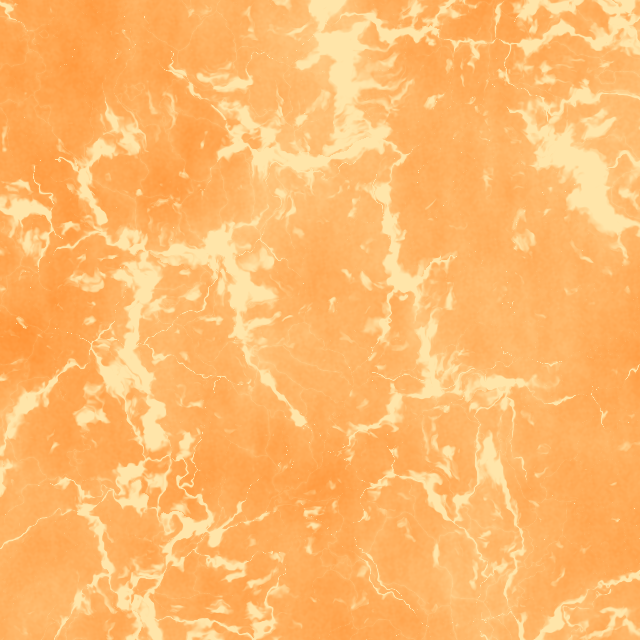
Give the GLSL for this texture, as a Shadertoy shader.

```glsl
const vec3 DEEP_ORANGE = vec3(1.0, 0.58, 0.215);
const vec3 PALE_CREAM = vec3(1.0, 0.91, 0.68);
const float BASE_TONE = 0.27;
const float VEIN_TONE = 0.96;
const float MAIN_CELLS = 3.1;     // cells across the canvas
const float FINE_CELLS = 6.5;
const float HAIR_CELLS = 12.0;
const float MAIN_WIDTH = 0.017;   // in canvas units
const float FINE_WIDTH = 0.0048;
const float HAIR_WIDTH = 0.0022;
const float WARP = 0.24;
const float GRAIN_SCALE = 46.0;
const float RAGGEDNESS = 1.75;
const mat2 TURN = mat2(0.8, 0.6, -0.6, 0.8);

// Integer hash giving two values in 0..1
vec2 hash2(vec2 cell) {
    uvec2 q = uvec2(ivec2(cell)) * uvec2(1597u, 3571u) + 7919u;
    q = (q ^ (q.yx >> 3u)) * 74093u;
    q ^= q >> 15u;
    q += q.yx * 40503u;
    q = (q ^ (q >> 13u)) * 29423u;
    q ^= q >> 16u;
    return vec2(q & 65535u) / 65535.0;
}

float noise(vec2 p) {
    vec2 i = floor(p), f = fract(p);
    f = f * f * (3.0 - 2.0 * f);
    float low = mix(hash2(i).x, hash2(i + vec2(1, 0)).x, f.x);
    float high = mix(hash2(i + vec2(0, 1)).x, hash2(i + vec2(1, 1)).x, f.x);
    return mix(low, high, f.y);
}

float fbm(vec2 p, int octaves) {
    float sum = 0.0, total = 0.0, weight = 1.0;
    for (int i = 0; i < octaves; i++) {
        sum += weight * noise(p);
        total += weight;
        weight *= 0.55;
        p = TURN * p * 2.03 + 17.3;
    }
    return sum / total;
}

// Distance to the border between the two nearest cell centres
float crackDistance(vec2 p, float cells) {
    p *= cells;
    vec2 home = floor(p), first = vec2(9.0), second = vec2(9.0);
    for (int y = -2; y <= 2; y++) {
        for (int x = -2; x <= 2; x++) {
            vec2 cell = home + vec2(x, y);
            vec2 offset = cell + hash2(cell) - p;
            if (dot(offset, offset) < dot(first, first)) {
                second = first;
                first = offset;
            } else if (dot(offset, offset) < dot(second, second)) {
                second = offset;
            }
        }
    }
    return dot(0.5 * (first + second), normalize(second - first)) / cells;
}

// One at the vein centre, with a long falloff; the width fades along the vein
float veinGlow(vec2 p, float cells, float width, float presence) {
    float w = width * presence + 0.00002;
    return w / (w + max(crackDistance(p, cells), 0.0));
}

void mainImage(out vec4 fragColor, in vec2 fragCoord) {
    vec2 uv = fragCoord / iResolution.y;

    // Jagged domain warp
    vec2 bend = vec2(fbm(uv * 5.0 + 3.7, 6), fbm(uv * 5.0 + 41.2, 6)) - 0.5;
    vec2 p = uv + WARP * bend + 5.0;

    // Vein networks of three sizes
    float mainPresence = smoothstep(0.28, 0.68, noise(uv * 4.2 + 11.0));
    float finePresence = smoothstep(0.38, 0.75, noise(uv * 6.0 + 29.0));
    float hairPresence = smoothstep(0.35, 0.75, noise(uv * 7.0 + 53.0));
    float mainGlow = veinGlow(p, MAIN_CELLS, MAIN_WIDTH, mainPresence);
    float fineGlow = veinGlow(p + 13.0, FINE_CELLS, FINE_WIDTH, finePresence);
    float hairGlow = veinGlow(p + 31.0, HAIR_CELLS, HAIR_WIDTH, hairPresence);
    float glow = max(mainGlow, 0.95 * fineGlow);

    // Speckled crust around the veins and in loose patches
    float grain = fbm(uv * GRAIN_SCALE + bend * 8.0, 3) - 0.5;
    float patches = smoothstep(0.46, 0.72, fbm(uv * 5.5 + 71.0, 4));
    float crust = glow + 0.24 * patches + RAGGEDNESS * grain;
    float vein = smoothstep(0.42, 0.84, crust);

    // Clouded stone with faint upright streaks and fine tooth
    float clouds = fbm(uv * 4.0 + 97.0, 5) - 0.5;
    float streaks = fbm(uv * vec2(34.0, 13.0) + 19.0, 4) - 0.5;
    float tooth = noise(TURN * uv * 230.0) - 0.5;
    float stone = BASE_TONE + 0.62 * clouds + 0.22 * streaks + 0.09 * tooth;
    stone += 0.2 * glow + 0.2 * hairGlow;

    float tone = clamp(mix(stone, VEIN_TONE, vein), 0.0, 1.0);
    fragColor = vec4(mix(DEEP_ORANGE, PALE_CREAM, tone), 1.0);
}
```
